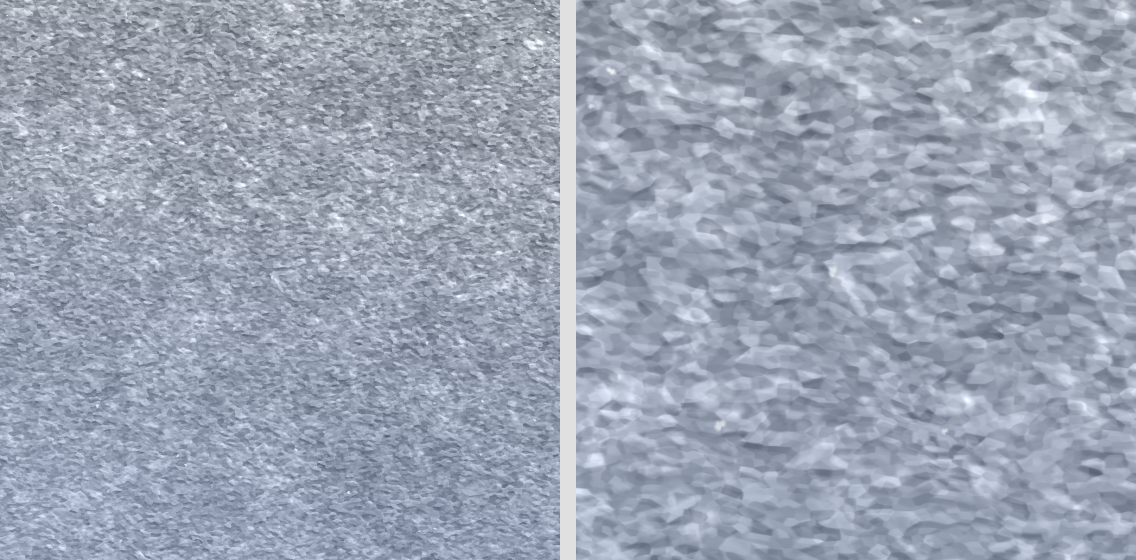
Left, the full canvas; right, a detail of the centre.
Write a Shadertoy shader that draws this texture.

```glsl
vec3 hash3(vec2 cell) {
    vec3 q = fract(cell.xyx * vec3(0.1031, 0.1030, 0.0973));
    q += dot(q, q.yxz + 33.33);
    return fract((q.xxy + q.yzz) * q.zyx);
}

// Cellular noise: random tone per cell, blended softly; centred on zero
float softCells(vec2 p, float sharpness) {
    vec2 home = floor(p);
    float tone = 0.0, total = 0.0;
    for (int y = -1; y <= 1; y++)
    for (int x = -1; x <= 1; x++) {
        vec2 cell = home + vec2(x, y);
        vec3 rnd = hash3(cell + 17.0);
        vec2 d = p - cell - rnd.xy;
        float weight = exp(-sharpness * dot(d, d));
        tone += weight * rnd.z;
        total += weight;
    }
    return tone / total - 0.5;
}

// Scattered lumpy flakes: returns the strength of the brightest one here
float flakes(vec2 p, float density, float radius, float softness, float seed) {
    vec2 home = floor(p);
    float strength = 0.0;
    for (int y = -1; y <= 1; y++)
    for (int x = -1; x <= 1; x++) {
        vec2 cell = home + vec2(x, y);
        vec3 place = hash3(cell + seed);
        vec3 form = hash3(cell + seed + 71.0);
        vec2 d = p - cell - place.xy;
        d.y *= mix(1.0, 1.5, form.x);
        d.x += d.y * (form.y - 0.5);
        float angle = atan(d.y, d.x);
        float outline = 1.0 + 0.2 * sin(2.0 * angle + 6.28 * form.z)
                            + 0.14 * sin(3.0 * angle + 6.28 * form.x)
                            + 0.08 * sin(5.0 * angle + 6.28 * form.y);
        float size = radius * mix(0.55, 1.2, form.z) * outline;
        float body = 1.0 - smoothstep(-softness, softness, length(d) - size);
        float present = 1.0 - smoothstep(density * 0.85, density, place.z);
        strength = max(strength, body * present * mix(0.35, 1.0, form.y));
    }
    return strength;
}

// Gentle ripple that keeps the grain rows from lining up
vec2 ripple(vec2 p, float amount) {
    return p + amount * vec2(sin(p.y * 61.0 + 3.0 * sin(p.x * 23.0)),
                             sin(p.x * 47.0 + 2.0 * sin(p.y * 31.0)));
}

void mainImage(out vec4 fragColor, in vec2 fragCoord) {
    vec2 uv = fragCoord / iResolution.y;
    vec2 p = ripple(uv, 0.0022);
    p.y += 0.06 * p.x;

    // Blue shade below, greyer light above
    vec3 lowerBlue = vec3(0.572, 0.618, 0.702);
    vec3 upperGrey = vec3(0.602, 0.624, 0.662);
    float height = smoothstep(0.0, 1.1, uv.y + 0.12 * (uv.x - 0.5));
    vec3 color = mix(lowerBlue, upperGrey, height);
    color += 0.025 * (0.5 - uv.x);

    // Broad drifts and small mottling
    float drift = softCells(uv * vec2(7.0, 9.0), 4.0);
    float mottle = softCells(p * vec2(34.0, 46.0), 8.0);
    color += 0.05 * drift + 0.08 * mottle;

    // Fine flattened grain, with shaded undersides
    vec2 coarseScale = vec2(88.0, 165.0);
    float coarse = softCells(p * coarseScale, 13.0);
    float above = softCells(p * coarseScale + vec2(0.15, 0.55), 13.0);
    float fine = softCells(p * vec2(150.0, 235.0) + 9.0, 12.0);
    float contrast = mix(0.85, 1.1, height);
    color += contrast * (0.17 * coarse + 0.09 * (coarse - above) + 0.14 * fine);

    // Pale crystals, gathered in patches and denser towards the top
    float gather = clamp(0.22 + 0.22 * height + 0.5 * drift + 0.35 * mottle, 0.04, 0.7);
    vec3 crystalTint = vec3(1.0, 0.98, 0.95);
    float large = flakes(p * 42.0, gather * 0.8, 0.36, 0.12, 5.0);
    float small = flakes(p * 78.0, gather * 1.2, 0.38, 0.16, 31.0);
    float crystalGlow = mix(0.11, 0.19, height);
    color += crystalTint * (crystalGlow * large + 0.1 * small);

    // Rare bright glints
    float glint = flakes(uv * 90.0, 0.008 + 0.01 * height, 0.22, 0.14, 113.0);
    color = mix(color, vec3(0.97, 0.98, 0.99), glint);

    fragColor = vec4(clamp(color, 0.0, 1.0), 1.0);
}
```
